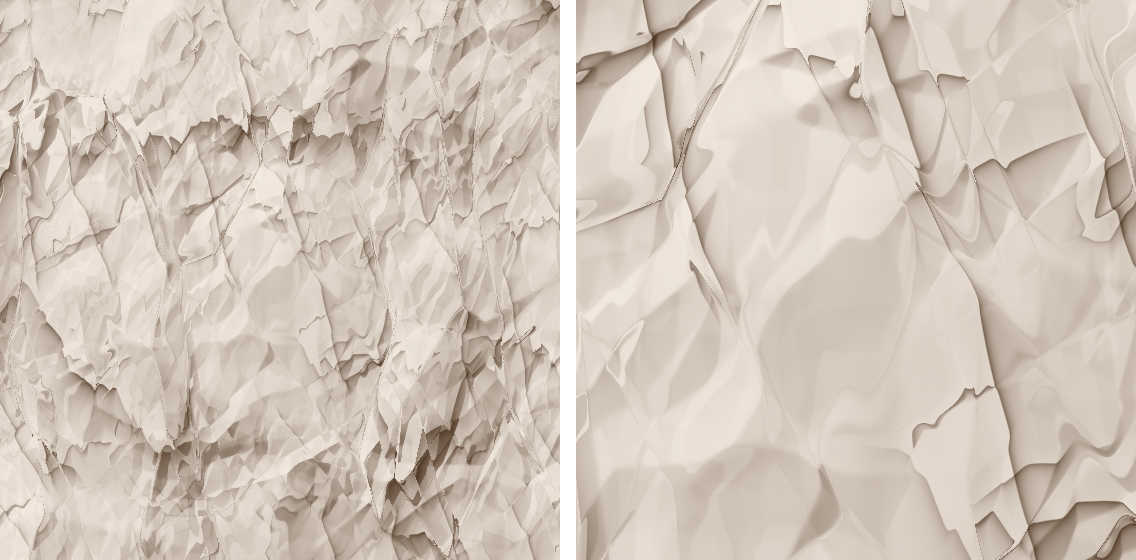
Left: the whole. Right: its middle third, enlarged.
Write a WebGL 2 fragment shader that draws this texture.

```glsl
#version 300 es
precision highp float;
// Crumpled, torn cream paper lit from above.
// Differences of soft cell distances give flat folded facets, small folds
// break at the big ones; level lines of the height become shaded tears.

uniform vec2 u_resolution;
out vec4 fragColor;

const vec2 LIGHT = vec2(-0.45, 0.89);

vec2 hash2(vec2 p) {
    vec3 q = fract(p.xyx * vec3(0.1031, 0.1030, 0.0973));
    q += dot(q, q.yzx + 33.33);
    return fract((q.xx + q.yz) * q.zy);
}

float noise(vec2 p) {
    vec2 i = floor(p), f = fract(p);
    f = f * f * (3.0 - 2.0 * f);
    float low = mix(hash2(i).x, hash2(i + vec2(1, 0)).x, f.x);
    float high = mix(hash2(i + vec2(0, 1)).x, hash2(i + vec2(1, 1)).x, f.x);
    return mix(low, high, f.y);
}

vec2 warp(vec2 p, float scale) {
    return vec2(noise(p * scale), noise(p * scale + 41.0)) - 0.5;
}

// Soft squared distance to scattered points: height, gradient, border
vec4 cells(vec2 p, float sharpness, float seed) {
    vec2 cell = floor(p), f = fract(p), away = vec2(0.0);
    float sum = 1e-36, nearest = 0.0;
    for (int y = -1; y <= 1; y++) {
        for (int x = -1; x <= 1; x++) {
            vec2 o = vec2(x, y);
            vec2 d = f - o - hash2(cell + o + seed);
            float w = exp(-sharpness * dot(d, d));
            sum += w;
            away += w * d;
            nearest = max(nearest, w);
        }
    }
    return vec4(-log(sum) / sharpness, 2.0 * away / sum, 1.0 - nearest / sum);
}

// Flat facets, stretched and turned; the gradient is in canvas units
vec4 folds(vec2 p, float angle, vec2 freq, float sharpness, float seed) {
    float c = cos(angle), s = sin(angle);
    mat2 turn = mat2(c, s, -s, c);
    vec2 q = turn * p * freq;
    vec4 a = cells(q, sharpness, seed);
    vec4 b = cells(q + 0.37, sharpness, seed + 57.0);
    vec2 slope = ((a.yz - 0.88 * b.yz) * freq) * turn;
    return vec4(a.x - 0.88 * b.x, slope, max(a.w, b.w));
}

// Tears along whole levels: contact line, soft shadow, lit rim
vec3 tear(float level, vec2 slope, float width, float pixel) {
    float steep = max(length(slope), 1.5);
    float f = fract(level);
    float below = (1.0 - f) / steep, above = f / steep;
    float facing = clamp(0.5 + 0.7 * dot(slope, LIGHT) / steep, 0.0, 1.0);
    float edge = smoothstep(0.0, 1.5 * pixel, below);
    return vec3(exp(-below / (0.2 * width)) * edge,
                exp(-below / width) * edge,
                exp(-above / (1.2 * width))) * facing;
}

vec3 paper(float tone) {
    float u = clamp((tone - 0.42) / 0.5, 0.0, 1.0);
    return vec3(tone, tone - mix(0.09, 0.037, u), tone - mix(0.165, 0.078, u));
}

void main() {
    float side = min(u_resolution.x, u_resolution.y);
    float pixel = 1.0 / side;
    vec2 p = gl_FragCoord.xy / side;
    vec2 q = p + 0.05 * warp(p, 3.0) + 0.004 * warp(p + 3.0, 17.0);

    // Broad folds shift the smaller ones, so creases break where they meet
    vec4 big = folds(q, -0.16, vec2(5.4, 3.0), 50.0, 11.0);
    vec2 q1 = q + 0.03 * big.yz / 5.4;
    vec4 mid = folds(q1, -0.3, vec2(12.5, 4.8), 50.0, 23.0);
    vec4 skew = folds(q1, 0.75, vec2(15.0, 7.0), 45.0, 83.0);
    vec2 q2 = q1 + 0.014 * (mid.yz / 12.5 + skew.yz / 15.0);
    vec4 fine = folds(q2, 0.3, vec2(25.0, 9.5), 40.0, 37.0);
    vec4 tiny = folds(q2, -0.35, vec2(44.0, 19.0), 26.0, 97.0);
    float crumple = smoothstep(0.3, 0.65, noise(p * 6.0 + 9.0));
    float upright = smoothstep(0.25, 0.55, noise(p * 4.5 + 33.0));

    vec2 slope = 0.85 * big.yz / 5.4
               + mix(0.3, 0.8, upright) * mid.yz / 12.5
               + mix(0.7, 0.12, upright) * skew.yz / 15.0
               + mix(0.25, 0.7, crumple) * fine.yz / 25.0
               + mix(0.1, 0.38, crumple) * tiny.yz / 44.0;
    float shade = 0.02 - dot(slope, LIGHT);
    shade += 1.5 * (noise(p * 2.6 + 5.0) - 0.45);

    // Wide sheets, torn only in places
    float sheetLevel = 2.6 * q.y + 0.9 * big.x + 0.3 * mid.x + 0.12 * fine.x;
    vec2 sheetSlope = vec2(0.0, 2.6) + 0.9 * big.yz + 0.3 * mid.yz + 0.12 * fine.yz;
    vec3 sheet = tear(sheetLevel, sheetSlope, 0.025, pixel);
    float torn = smoothstep(0.42, 0.6, noise(p * 6.0 + 17.0));
    float lifted = smoothstep(0.45, 0.75, noise(p * 4.0 + 29.0));

    // Short ragged slivers
    float sliverLevel = 5.0 * q.y + 0.7 * skew.x + 0.4 * fine.x;
    vec2 sliverSlope = vec2(0.0, 5.0) + 0.7 * skew.yz + 0.4 * fine.yz;
    vec3 sliver = tear(sliverLevel, sliverSlope, 0.011, pixel);
    float split = smoothstep(0.52, 0.66, noise(p * 11.0 + 53.0));

    // Long steep slits
    vec2 lean = vec2(-8.5, -2.6);
    float slitLevel = dot(q, lean) + 0.28 * mid.x + 0.35 * big.x + 0.05 * fine.x;
    vec2 slitSlope = lean + 0.28 * mid.yz + 0.35 * big.yz + 0.05 * fine.yz;
    vec3 slit = tear(slitLevel, slitSlope, 0.013, pixel);
    float opened = smoothstep(0.5, 0.66, noise(p * vec2(10.0, 5.0) + 61.0));

    // Thin pressed lines and lit rims
    float pressed = smoothstep(0.2, 0.48, mid.w) * upright
                  * smoothstep(0.5, 0.7, noise(p * 9.0 + 71.0));
    shade += 0.8 * sheet.z * torn + 0.6 * sliver.z * split
           + 0.6 * slit.z * opened - 0.6 * pressed;

    float tone = 0.985 - 0.128 * exp(-0.6 * clamp(shade, -2.0, 3.0));
    tone *= 1.0 - 0.48 * sheet.x * torn;
    tone *= 1.0 - 0.42 * sheet.y * lifted;
    tone *= 1.0 - split * (0.36 * sliver.x + 0.15 * sliver.y);
    tone *= 1.0 - opened * (0.6 * slit.x + 0.16 * slit.y);
    fragColor = vec4(paper(clamp(tone, 0.32, 0.97)), 1.0);
}
```
